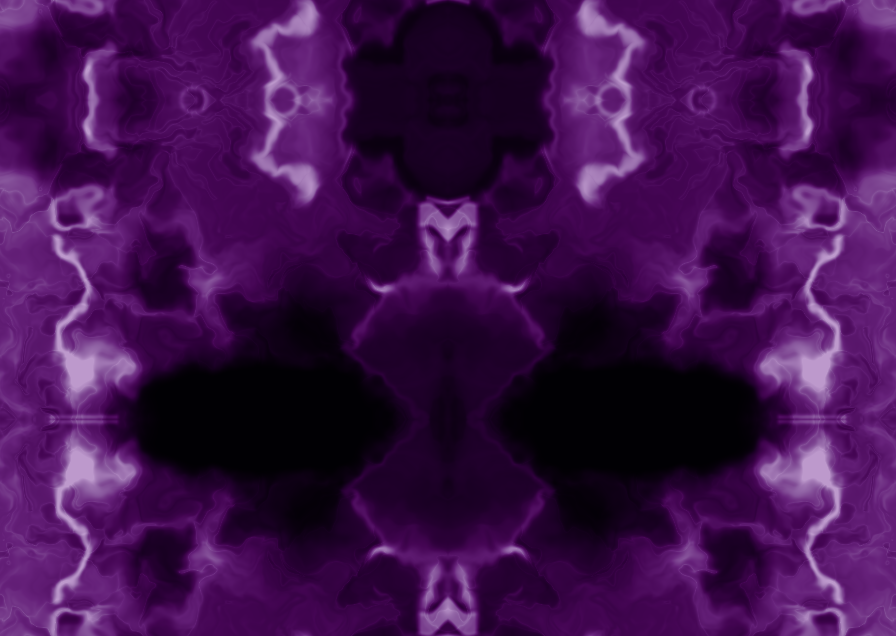
Write a Shadertoy shader that draws this background.

```glsl
// Mirrored violet ink: the canvas is folded into one kaleidoscope cell,
// where soft blobs, strokes and warped noise build a single brightness
// value that is finally mapped through a black-violet-lilac ramp.

float hash(vec2 p) {
    vec3 h = fract(vec3(p.xyx) * 0.1031);
    h += dot(h, h.yzx + 33.33);
    return fract((h.x + h.y) * h.z);
}

float noise(vec2 p) {
    vec2 i = floor(p), f = fract(p);
    f = f * f * f * (f * (f * 6.0 - 15.0) + 10.0);
    return mix(mix(hash(i), hash(i + vec2(1, 0)), f.x),
               mix(hash(i + vec2(0, 1)), hash(i + vec2(1, 1)), f.x), f.y);
}

float fbm(vec2 p) {
    float sum = 0.0, amp = 0.55;
    for (int i = 0; i < 4; i++) {
        sum += amp * noise(p);
        p = mat2(1.6, 1.2, -1.2, 1.6) * p + 7.3;
        amp *= 0.45;
    }
    return sum;
}

float blob(vec2 p, vec2 center, vec2 radius) {
    vec2 d = (p - center) / radius;
    return exp(-dot(d, d));
}

float stroke(vec2 p, vec2 a, vec2 b, float width) {
    vec2 ab = b - a;
    float d = length(p - a - ab * clamp(dot(p - a, ab) / dot(ab, ab), 0.0, 1.0));
    return exp(-d * d / (width * width));
}

float line(float d, float width) { return exp(-d * d / (width * width)); }

float ramp(float lo, float hi, float v) { return clamp((v - lo) / (hi - lo), 0.0, 1.0); }

void mainImage(out vec4 fragColor, in vec2 fragCoord) {
    // Fold: x from the centre outwards, y between two mirror lines
    vec2 p = (fragCoord - vec2(0.5 * iResolution.x, iResolution.y)) / iResolution.y * 5.46;
    p = vec2(abs(p.x), abs(-p.y - 0.86));
    p.y = 2.74 - abs(2.74 - p.y);

    // Liquid warp and marbling
    vec2 q = p + 0.2 * (vec2(noise(p * 4.0 + 3.0), noise(p * 4.0 + 41.0)) - 0.5)
               + 0.07 * (vec2(noise(p * 10.0), noise(p * 10.0 + 19.0)) - 0.5);
    vec2 swirl = vec2(fbm(q * 1.7), fbm(q * 1.7 + 23.0));
    float ink = fbm(q * 1.8 + 2.6 * swirl);
    float vein = exp(-abs(ink - 0.5) * 45.0) + 0.6 * exp(-abs(swirl.x - 0.48) * 60.0);
    float v = 0.38 + 0.055 * q.x + 0.8 * (ink - 0.5) + 0.12 * vein;

    // Outer haze and the round swirl with its lit band
    v += 0.28 * blob(q, vec2(3.75, 0.85), vec2(0.4, 0.3));
    v += 0.13 * blob(q, vec2(3.7, 1.7), vec2(0.4, 0.6));
    float ring = length(q - vec2(2.5, 1.4));
    v += 0.13 * line(ring - 0.42, 0.08) - 0.12 * line(ring - 0.22, 0.1);
    v += 0.16 * stroke(q, vec2(2.25, 1.0), vec2(2.0, 1.75), 0.1);

    // Eye, dark notches and petals on the upper mirror line
    float eye = length(p - vec2(2.18, 0.0));
    v += 0.15 * line(eye - 0.11, 0.025) + 0.1 * line(eye, 0.28);
    v -= 0.4 * blob(q, vec2(2.78, 0.0), vec2(0.3, 0.13));
    v -= 0.3 * blob(q, vec2(2.78, 0.4), vec2(0.13, 0.09));
    v -= 0.45 * blob(q, vec2(3.45, 0.45), vec2(0.22, 0.2));
    v -= 0.4 * blob(q, vec2(3.65, 0.0), vec2(0.4, 0.24));

    // Black void, then the dome that stands in front of it
    float hollow = length((q - vec2(1.55, 2.74)) / vec2(1.22, 0.66));
    float dark = 1.0 - smoothstep(0.75, 1.25, hollow);
    dark = max(dark, 0.9 * blob(q, vec2(1.15, 2.0), vec2(0.42, 0.52)));
    v *= 1.0 - dark;
    float width = q.y < 2.1 ? mix(0.45, 0.84, ramp(1.5, 2.1, q.y))
                            : mix(0.84, 0.26, ramp(2.1, 2.68, q.y));
    float dome = (1.0 - smoothstep(-0.06, 0.06, q.x - width)) * smoothstep(1.4, 1.6, q.y);
    float domeTone = mix(0.5, 0.13, ramp(1.75, 2.7, q.y)) + 0.4 * (ink - 0.5);
    domeTone -= 0.14 * blob(q, vec2(0.0, 2.1), vec2(0.2, 0.5));
    v = mix(v, domeTone, dome);
    v += 0.22 * line(q.x - width, 0.045) * smoothstep(1.5, 1.8, q.y) * (1.0 - ramp(2.1, 2.8, q.y));
    v += 0.2 * line(q.y - 1.5 - 0.25 * q.x * q.x, 0.06) * (1.0 - smoothstep(0.5, 0.8, q.x));

    // Scalloped dark medallion
    float disc = length(q) + 0.045 * cos(8.0 * atan(q.y, q.x + 0.0001));
    v = mix(0.14 + 0.25 * (ink - 0.5), v, smoothstep(0.76, 0.96, disc));
    v += 0.18 * line(disc - 0.91, 0.04);
    v += 0.5 * stroke(p, vec2(0.0, 0.88), vec2(0.17, 0.84), 0.025);

    // Hooked lilac ornament beside the medallion
    v += 0.3 * blob(q, vec2(1.3, 0.2), vec2(0.28, 0.36));
    v += 0.4 * blob(q, vec2(1.13, 0.0), vec2(0.09, 0.12));
    v += 0.25 * line(length(p - vec2(1.42, 0.0)) - 0.13, 0.03);
    float hook = max(stroke(q, vec2(1.2, 0.7), vec2(1.27, 0.59), 0.08),
                     stroke(q, vec2(1.27, 0.57), vec2(1.53, 0.55), 0.06));
    hook = max(hook, stroke(q, vec2(1.53, 0.55), vec2(1.61, 0.38), 0.06));
    hook = max(hook, stroke(q, vec2(1.61, 0.38), vec2(1.48, 0.2), 0.05));
    v += 0.55 * hook;

    // Pale outer rim, winding ribbon and its hollow leaf
    v += 0.45 * stroke(q, vec2(3.07, 0.0), vec2(3.13, 0.24), 0.05);
    v += 0.3 * stroke(q, vec2(3.13, 0.24), vec2(2.95, 0.42), 0.06);
    v += 0.45 * line(length((q - vec2(3.2, 0.94)) / vec2(1.5, 1.0)) - 0.11, 0.045);
    v += 0.3 * stroke(q, vec2(2.9, 0.8), vec2(2.98, 1.1), 0.07);
    float ribbon = q.x - 3.19 - 0.11 * cos((q.y - 1.2) * 7.4);
    v += 0.65 * line(ribbon, 0.055) * smoothstep(1.1, 1.25, q.y) * (1.0 - smoothstep(2.3, 2.55, q.y));
    v += 0.5 * blob(q, vec2(3.0, 2.25), vec2(0.25, 0.24));
    v += 0.4 * stroke(q, vec2(3.18, 2.52), vec2(3.1, 2.3), 0.09);
    v += 0.3 * stroke(q, vec2(2.62, 2.42), vec2(2.85, 2.3), 0.08);
    v -= 0.25 * blob(q, vec2(2.95, 2.23), vec2(0.09, 0.07));
    v += 0.3 * stroke(p, vec2(2.85, 2.72), vec2(3.4, 2.72), 0.025);

    // Central winged crest and its two glowing steps
    float wing = p.y - 1.08 + 0.45 * p.x - 0.03 * cos(p.x * 22.0);
    v += 0.55 * smoothstep(0.13, 0.07, abs(wing)) * (1.0 - smoothstep(0.22, 0.29, p.x));
    v += 0.25 * stroke(p, vec2(0.0, 1.1), vec2(0.0, 1.4), 0.05);
    v += 0.6 * stroke(q, vec2(0.27, 1.2), vec2(0.2, 1.38), 0.07);
    v += 0.55 * blob(q, vec2(0.56, 1.6), vec2(0.14, 0.08));

    // Tone ramp
    vec3 color = mix(vec3(0.005, 0.0, 0.015), vec3(0.10, 0.0, 0.14), ramp(0.0, 0.2, v));
    color = mix(color, vec3(0.17, 0.0, 0.22), ramp(0.2, 0.38, v));
    color = mix(color, vec3(0.27, 0.02, 0.33), ramp(0.38, 0.56, v));
    color = mix(color, vec3(0.40, 0.13, 0.48), ramp(0.56, 0.78, v));
    color = mix(color, vec3(0.56, 0.38, 0.64), ramp(0.78, 1.02, v));
    color = mix(color, vec3(0.74, 0.60, 0.80), ramp(1.02, 1.35, v));
    fragColor = vec4(color, 1.0);
}
```
